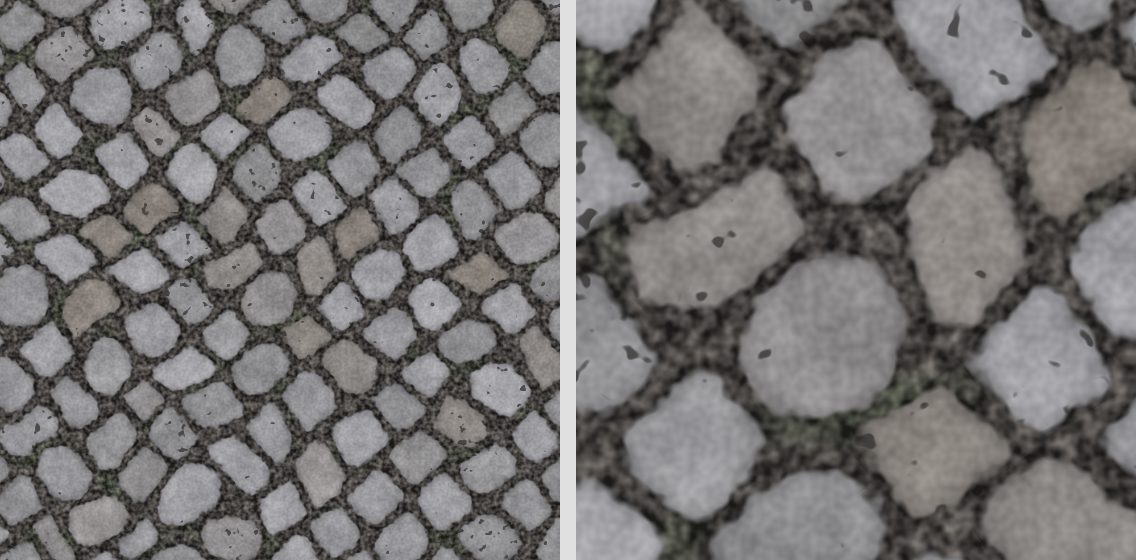
Left: the whole. Right: its middle third, enlarged.
Reproduce this texture procedurally as a WebGL 1 fragment shader.

```glsl
precision highp float;
// Weathered grey cobblestones laid in slanting rows with dark gritty joints.
uniform vec2 u_resolution;

vec2 hash2(vec2 p) {
  p = vec2(dot(p, vec2(127.1, 311.7)), dot(p, vec2(269.5, 183.3)));
  return fract(sin(p) * 43758.545);
}

// Gradient noise, roughly -0.7 to 0.7
float corner(vec2 cell, vec2 f, vec2 o) {
  float a = 6.2832 * hash2(cell + o).x;
  return dot(vec2(cos(a), sin(a)), f - o);
}

float noise(vec2 p) {
  vec2 i = floor(p), f = p - i;
  vec2 u = f * f * f * (f * (f * 6.0 - 15.0) + 10.0);
  float low = mix(corner(i, f, vec2(0, 0)), corner(i, f, vec2(1, 0)), u.x);
  float high = mix(corner(i, f, vec2(0, 1)), corner(i, f, vec2(1, 1)), u.x);
  return mix(low, high, u.y);
}

// Wavy line below a row of stones
float bedLine(float x, float row) {
  return row + 0.42 * noise(vec2(x * 0.6, row * 7.37));
}

// Slanted joint to the left of a stone
float seamLine(float y, float row, float column) {
  vec2 h = hash2(vec2(column, row) + 3.7) - 0.5;
  return column + 0.42 * h.x + 0.45 * h.y * (y - row - 0.5);
}

// Signed depth inside the stone at p, in stone widths; also gives its id
float stoneDepth(vec2 p, out vec2 id) {
  float row = floor(p.y);
  if (p.y < bedLine(p.x, row)) row -= 1.0;
  else if (p.y > bedLine(p.x, row + 1.0)) row += 1.0;

  float x = p.x + hash2(vec2(row, 9.0)).x;
  float column = floor(x);
  if (x < seamLine(p.y, row, column)) column -= 1.0;
  else if (x > seamLine(p.y, row, column + 1.0)) column += 1.0;
  id = vec2(column, row);

  vec2 near = vec2(x - seamLine(p.y, row, column), p.y - bedLine(p.x, row));
  vec2 far = vec2(seamLine(p.y, row, column + 1.0) - x, bedLine(p.x, row + 1.0) - p.y);
  vec2 local = 0.5 * (near - far);

  // Each side is set back and tilted at random
  vec2 nearTilt = hash2(id + 17.3), farTilt = hash2(id + 41.9);
  vec2 end = step(0.5, hash2(id + 63.1)) - 0.5;
  near -= 0.035 + 0.15 * nearTilt * abs(local.yx - end);
  far -= 0.035 + 0.15 * farTilt * abs(local.yx + end);

  // Chipped corners and a rounded intersection of all sides
  float chip = 0.68 + 0.2 * hash2(id * 1.7 + sign(local)).x;
  float cut = 0.75 * (chip - abs(local.x) - abs(local.y));
  vec2 sides = exp(-24.0 * near) + exp(-24.0 * far);
  return -log(sides.x + sides.y + exp(-24.0 * cut)) / 24.0;
}

vec3 stoneColor(vec2 uv, vec2 id, float depth) {
  vec2 tone = hash2(id + 5.1), kind = hash2(id + 29.4);
  vec3 color = mix(vec3(0.55, 0.55, 0.56), vec3(0.645, 0.645, 0.667), tone.x);
  color = mix(color, vec3(0.53, 0.495, 0.46), 0.85 * pow(tone.y, 6.0));

  // Mottling and fine grain
  vec2 own = uv + id * 0.37;
  color += 0.09 * noise(own * 22.0) + 0.07 * noise(own * 75.0);
  color += 0.07 * noise(uv * 190.0);

  // Dark pits, dense on some stones only
  float pitting = smoothstep(0.4, 1.0, kind.x);
  float holes = noise(own * vec2(48.0, 62.0)) + 0.5 * noise(own * 125.0);
  float limit = 0.62 - 0.32 * pitting;
  color = mix(color, vec3(0.25, 0.24, 0.235), 0.85 * smoothstep(limit, limit + 0.16, holes));
  return color * mix(0.86, 1.0, smoothstep(0.0, 0.13, depth));
}

vec3 jointColor(vec2 uv, float depth) {
  float grit = 0.27 + 0.2 * noise(uv * 60.0) + 0.24 * noise(uv * 135.0);
  grit += 0.1 * noise(uv * 230.0) - 0.06 * smoothstep(-0.1, 0.0, depth);
  vec3 tint = mix(vec3(1.04, 0.99, 0.95), vec3(0.98, 1.02, 0.88),
                  smoothstep(0.1, 0.5, noise(uv * 13.0)));
  return max(grit, 0.1) * tint;
}

void main() {
  vec2 uv = gl_FragCoord.xy / u_resolution.y;

  // Slanting, gently bent rows
  vec2 bent = uv + 0.035 * vec2(noise(uv * 3.1 + 4.3), noise(uv * 3.1 + 21.7));
  float c = cos(0.69), s = sin(0.69);
  vec2 p = mat2(c, -s, s, c) * bent * 10.6 + 30.0;

  vec2 id;
  float depth = stoneDepth(p, id);
  depth += 0.06 * noise(uv * 50.0) + 0.04 * noise(uv * 115.0);

  float stone = smoothstep(-0.025, 0.04, depth);
  vec3 color = mix(jointColor(uv, depth), stoneColor(uv, id, depth), stone);
  gl_FragColor = vec4(color, 1.0);
}
```
